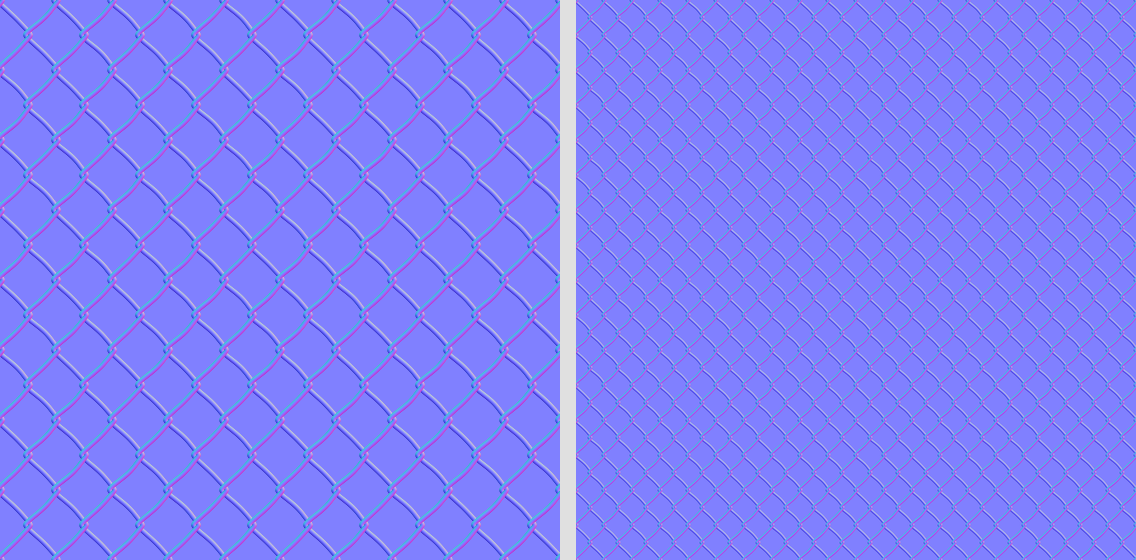
Left: one tile. Right: repeated 2 by 2.
Give the GLSL for this texture map, as a Shadertoy shader.

```glsl
const float TAU = 6.2831853;
const vec2 CELLS = vec2(10.0, 8.0);   // diamonds across and down
const float WIRE_RADIUS = 0.042;      // in diamond widths
const float HOOK_REACH = 0.075;       // how far a bend reaches past its knot
const float CORNER = 0.985;           // below 1 rounds the bends
const float RELIEF = 0.92;            // steepness of the wire flanks

float hash(vec2 p) {
    return fract(sin(dot(p, vec2(127.1, 311.7))) * 43758.5453);
}

// Sideways position of a zigzag wire, phase 0 at its left bend
float wirePath(float phase, float bow) {
    float zigzag = acos(CORNER * cos(TAU * phase)) / (0.5 * TAU);
    float sway = sin(TAU * phase);
    return mix(-HOOK_REACH, 0.5 + HOOK_REACH, zigzag) + bow * sway * sway;
}

// Tangent-space normal in xyz, edge coverage in w
vec4 wireNormal(float x, float phase, float bow, float aspect, float pixel) {
    const float STEP = 0.004;
    float slope = (wirePath(phase + STEP, bow) - wirePath(phase - STEP, bow))
                / (2.0 * STEP * aspect);
    vec2 across = normalize(vec2(1.0, -slope));
    float dist = (x - wirePath(phase, bow)) * across.x;
    float tilt = RELIEF * clamp(dist / WIRE_RADIUS, -1.0, 1.0);
    float cover = 1.0 - smoothstep(-0.5, 0.5, (abs(dist) - WIRE_RADIUS) / pixel);
    return vec4(across * tilt, sqrt(1.0 - tilt * tilt), cover);
}

void mainImage(out vec4 fragColor, in vec2 fragCoord) {
    vec2 p = fragCoord / iResolution.xy * CELLS;
    float pixel = CELLS.x / iResolution.x;
    float aspect = CELLS.x / CELLS.y;
    float column = floor(p.x * 2.0);
    float segment = mod(floor(p.y * 2.0), 2.0 * CELLS.y);

    // Rising strands lie in front, falling strands behind
    vec3 normal = vec3(0.0, 0.0, 1.0);
    for (int layer = 0; layer < 2; layer++) {
        for (int i = -1; i <= 1; i++) {
            float wire = column + float(i);
            float phase = fract(p.y - 0.5 * wire);
            bool inFront = phase < 0.5;
            if (inFront != (layer == 1)) continue;

            // Each strand is bent a little differently
            float bow = mix(0.015, 0.055, hash(vec2(mod(wire, 2.0 * CELLS.x), segment)));
            vec4 strand = wireNormal(p.x - 0.5 * wire, phase, bow, aspect, pixel);
            normal = mix(normal, strand.xyz, strand.w);
        }
    }
    fragColor = vec4(normal * 0.5 + 0.5, 1.0);
}
```
